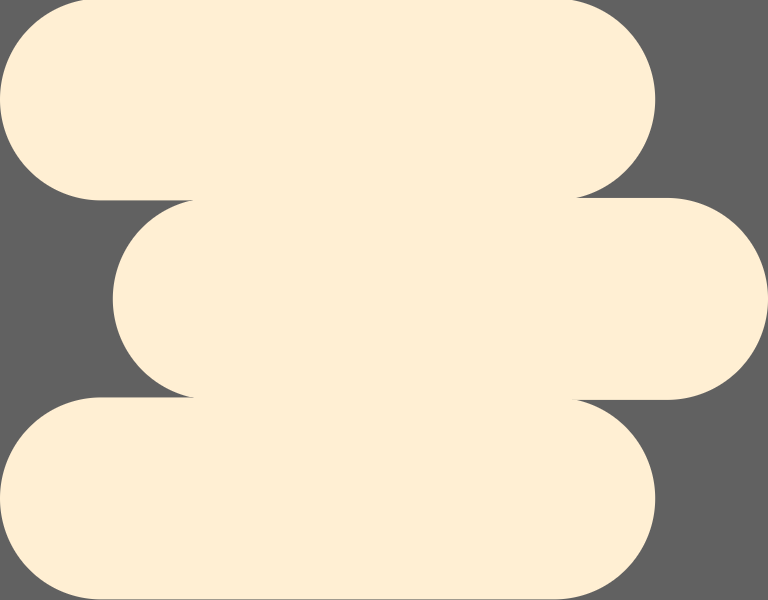
Give the GLSL for this background, as a WebGL 1 fragment shader.

```glsl
precision mediump float;

// Three wide cream pills stacked in slightly overlapping rows on grey.
// Each pill is a capsule distance; the middle row is shifted to the right.
// Lengths are in units of the canvas height.

#define CREAM vec3(1.0, 0.937, 0.827)
#define GREY vec3(0.38, 0.38, 0.38)
#define ROWS 3
#define ROW_STEP 0.3325
#define MIDDLE_Y 0.5018
#define PILL_RADIUS 0.1683
#define PILL_LENGTH 1.092
#define ROW_SHIFT 0.188

uniform vec2 u_resolution;

// Signed distance to a horizontal pill given its leftmost point
float pillDistance(vec2 p, vec2 leftEnd) {
  vec2 q = p - leftEnd;
  q.x -= clamp(q.x, PILL_RADIUS, PILL_LENGTH - PILL_RADIUS);
  return length(q) - PILL_RADIUS;
}

void main() {
  vec2 p = gl_FragCoord.xy / u_resolution.y;
  float pixel = 1.0 / u_resolution.y;

  // Union of the rows, with every second one shifted
  float dist = 10.0;
  for (int i = 0; i < ROWS; i++) {
    float row = float(i);
    float y = MIDDLE_Y + (row - 0.5 * float(ROWS - 1)) * ROW_STEP;
    float x = mod(row, 2.0) * ROW_SHIFT;
    dist = min(dist, pillDistance(p, vec2(x, y)));
  }

  // Edge smoothed over one pixel
  float cover = clamp(0.5 - dist / pixel, 0.0, 1.0);
  gl_FragColor = vec4(mix(GREY, CREAM, cover), 1.0);
}
```
